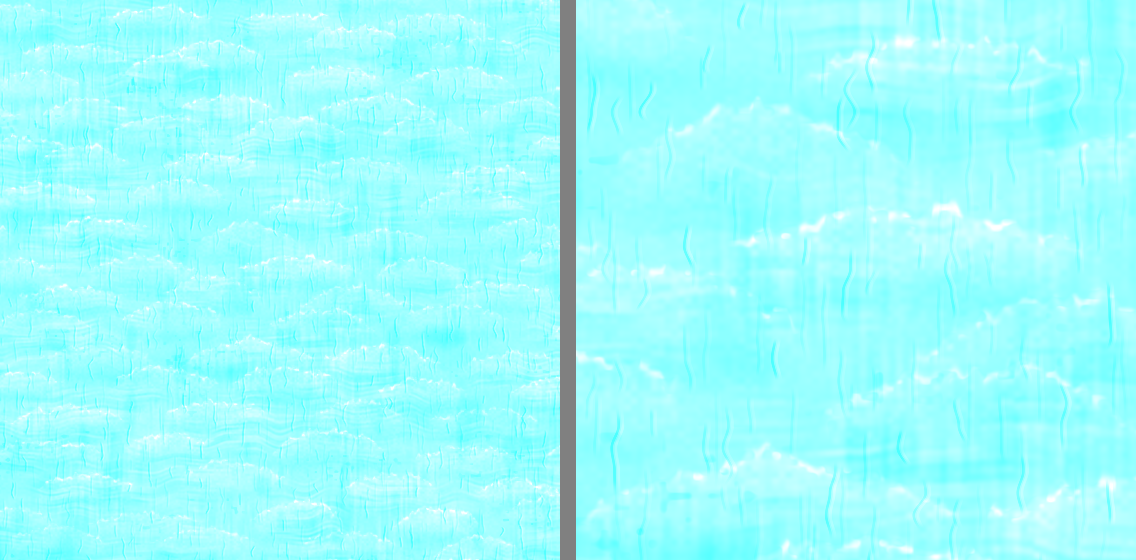
Left: the whole. Right: its middle third, enlarged.
Reproduce this texture procedurally as a WebGL 2 fragment shader.

```glsl
#version 300 es
precision highp float;
// Pale cyan weathered surface: staggered rows of low, frayed domes that are
// bright along the rim and sink into soft shadow, overlaid with stretched
// noise for fibres, fine grain and short wavering vertical cracks.

uniform vec2 u_resolution;
out vec4 fragColor;

const float BASE_RED = 0.61;               // green and blue stay full
const vec2 DOME_GRID = vec2(4.0, 18.0);    // domes per canvas
const float DOME_LIGHT = 0.16;
const float DOME_SHADE = 0.10;
const float DOME_FADE = 0.032;             // depth of the glow below a rim
const float CLOUD_GAIN = 0.20;
const float FIBRE_GAIN = 0.20;
const float GRAIN_GAIN = 0.13;
const float RIM_GAIN = 0.26;
const vec2 CRACK_GRID = vec2(26.0, 20.0);
const vec2 HAIR_GRID = vec2(38.0, 17.0);
const float CRACK_WIDTH = 0.0005;
const float CRACK_GAIN = 0.25;
const float HAIR_GAIN = 0.12;

float hash(vec2 p) {
    return fract(sin(dot(p, vec2(127.1, 311.7))) * 43758.5453);
}

vec2 hash2(vec2 p) {
    return vec2(hash(p), hash(p + 17.3));
}

float noise(vec2 p) {
    vec2 i = floor(p), f = fract(p);
    f = f * f * (3.0 - 2.0 * f);
    return mix(mix(hash(i), hash(i + vec2(1, 0)), f.x),
               mix(hash(i + vec2(0, 1)), hash(i + vec2(1, 1)), f.x), f.y);
}

float fbm(vec2 p) {
    return 0.55 * noise(p) + 0.3 * noise(p * 2.1 + 7.7) + 0.15 * noise(p * 4.3 + 3.1);
}

// Returns body light, soft shadow and rim strength of the nearby domes.
vec3 domes(vec2 p) {
    float fray = 0.010 * (noise(p * vec2(45.0, 20.0)) - 0.5)
               + 0.009 * (noise(p * vec2(170.0, 25.0)) - 0.5);
    float ragged = 0.4 * (fbm(p * vec2(40.0, 60.0)) - 0.5);
    float row0 = floor(p.y * DOME_GRID.y);
    vec3 result = vec3(0.0);
    for (float j = -2.0; j <= 2.0; j++) {
        float row = row0 + j;
        float shift = fract(mod(row, 4.0) * 0.6);
        float col0 = floor(p.x * DOME_GRID.x - shift);
        for (float i = -1.0; i <= 1.0; i++) {
            vec2 id = vec2(col0 + i, row);
            vec2 r = hash2(id), s = hash2(id + 41.7);
            vec2 centre = (id + vec2(shift, 0.0) + 0.5 + (r - 0.5) * vec2(0.2, 0.6)) / DOME_GRID;
            vec2 d = p - centre;
            float x = d.x / mix(0.075, 0.11, s.x);
            float below = mix(0.015, 0.035, s.y) * (1.0 - x * x) + fray - d.y;
            float side = 1.0 - smoothstep(0.75, 1.1, abs(x) + ragged);
            float power = mix(0.6, 1.0, hash(id + 9.1));
            float body = side * smoothstep(-0.002, 0.004, below) * exp(-max(below, 0.0) / DOME_FADE);
            float rim = side * exp(-pow((below - 0.003) / 0.0035, 2.0));
            float wide = 1.0 - smoothstep(0.5, 1.3, abs(x));
            float shade = wide * exp(-pow((d.y + 0.03 + fray) / 0.013, 2.0));
            result = max(result, power * vec3(body, shade, rim));
        }
    }
    return result;
}

// Short wavering vertical lines, each with a faint lit edge on one side.
float cracks(vec2 p, vec2 grid, float wander, float seed) {
    float px = 1.0 / u_resolution.y;
    vec2 cell = floor(p * grid);
    float sum = 0.0;
    for (float j = -1.0; j <= 1.0; j++) {
        for (float i = -1.0; i <= 1.0; i++) {
            vec2 id = cell + vec2(i, j);
            vec2 r = hash2(id + seed), s = hash2(id + seed + 53.9);
            vec2 d = p - (id + r) / grid;
            float bend = wander * (noise(vec2(p.y * 75.0, s.x * 90.0)) - 0.5);
            float reach = mix(0.15, 0.55, s.y) / grid.y;
            float taper = 1.0 - smoothstep(0.55, 1.0, abs(d.y) / reach);
            float across = d.x - bend;
            float dark = 1.0 - smoothstep(CRACK_WIDTH, CRACK_WIDTH + px, abs(across));
            float lit = 1.0 - smoothstep(CRACK_WIDTH, CRACK_WIDTH + px, abs(across - 0.0025));
            sum += (dark - 0.4 * lit) * taper * mix(0.3, 1.0, s.x);
        }
    }
    return sum;
}

void main() {
    vec2 p = gl_FragCoord.xy / u_resolution.y;
    vec3 dome = domes(p);

    // Soft tone: domes, drifting bands and small upright stains
    float red = BASE_RED + DOME_LIGHT * dome.x - DOME_SHADE * dome.y;
    red += CLOUD_GAIN * (fbm(p * vec2(5.0, 15.0)) - 0.5);
    red -= 0.10 * smoothstep(0.72, 0.95, noise(p * vec2(34.0, 15.0) + 5.0));

    // Fibres: level and upright streaks, each strong only in patches
    float warp = 5.0 * noise(p * vec2(22.0, 14.0));
    float level = noise(vec2(p.x * 20.0, p.y * 240.0 + warp)) - 0.5;
    float upright = noise(vec2(p.x * 230.0, p.y * 20.0)) - 0.5;
    float levelPatch = smoothstep(0.3, 0.75, fbm(p * vec2(9.0, 18.0) + 31.0));
    float uprightPatch = smoothstep(0.4, 0.75, fbm(p * vec2(16.0, 12.0) + 63.0));
    red += FIBRE_GAIN * (level * levelPatch + 0.8 * upright * uprightPatch);

    // Grain on the lit bodies and bright flecks along the rims
    float grain = noise(p * 250.0);
    red += GRAIN_GAIN * (grain - 0.5) * (0.25 + dome.x);
    red += RIM_GAIN * dome.z * smoothstep(0.45, 0.8, noise(p * vec2(190.0, 230.0) + 11.0));
    float pits = smoothstep(0.72, 0.9, noise(p * 140.0 + 23.0));
    red -= 0.14 * pits * smoothstep(0.55, 0.75, fbm(p * vec2(12.0, 18.0) + 87.0));

    red -= CRACK_GAIN * cracks(p, CRACK_GRID, 0.008, 3.0);
    red -= HAIR_GAIN * cracks(p, HAIR_GRID, 0.003, 71.0);
    fragColor = vec4(clamp(red, 0.3, 1.0), 1.0, 1.0, 1.0);
}
```
